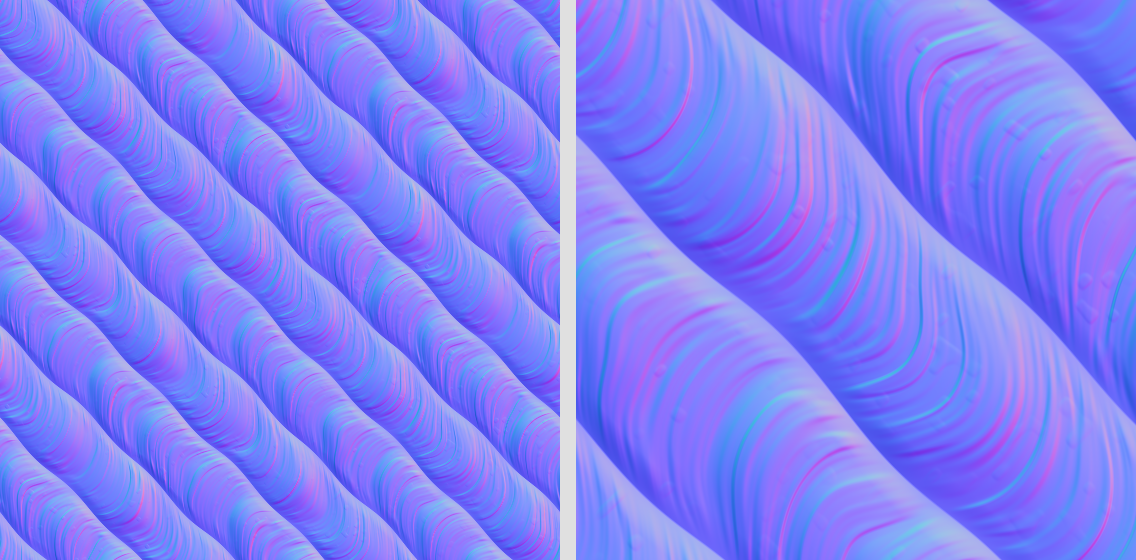
Left: the whole. Right: its middle third, enlarged.
A Shadertoy shader for this texture map:

```glsl
const float TAU = 6.2831853;

float hash(vec2 p) {
    return fract(sin(dot(p, vec2(127.1, 311.7))) * 43758.5453);
}

// Value noise that wraps along x after a whole number of cells
float wrapNoise(vec2 p, float period) {
    vec2 cell = floor(p), f = fract(p);
    f = f * f * f * (f * (f * 6.0 - 15.0) + 10.0);
    float x0 = mod(cell.x, period), x1 = mod(cell.x + 1.0, period);
    return mix(mix(hash(vec2(x0, cell.y)), hash(vec2(x1, cell.y)), f.x),
               mix(hash(vec2(x0, cell.y + 1.0)), hash(vec2(x1, cell.y + 1.0)), f.x), f.y);
}

float ropeHeight(vec2 uv) {
    // Six diagonal ropes, four pattern lengths along each
    float across = 6.0 * (uv.x + uv.y);
    float along = 2.0 * (uv.x - uv.y);

    // Gently wavy borders
    across += 0.028 * sin(TAU * (2.0 * along + across / 2.0))
            + 0.012 * sin(TAU * (along + across / 3.0));
    float rope = mod(floor(across + 0.5), 6.0);
    float q = 2.0 * fract(across + 0.5) - 1.0;
    bool even = mod(rope, 2.0) < 0.5;
    float facing = even ? 1.0 : -1.0;
    float round2 = 1.0 - q * q;
    float lane = rope * 17.0 + 5.0;

    // Steep rings, bent in opposite directions on alternate ropes
    float ring = along + 0.06 * q + facing * 0.1 * q * q;
    ring += 0.03 * (wrapNoise(vec2(along * 7.0, q * 1.2 + lane), 7.0) - 0.5);

    // Rounded body and lopsided swellings
    float h = 0.0098 * round2 * (1.0 + 0.03 * q);
    float phase = TAU * (even ? 2.0 * ring - 0.25 : 3.0 * ring - 0.12);
    float swell = sin(phase) - facing * 0.35 * sin(2.0 * phase);
    h += round2 * ((even ? 0.0034 : 0.0027) * swell
       + 0.0045 * wrapNoise(vec2(ring * 7.0, q * 0.5 + lane), 7.0));

    // Long thin steps over finer wrinkles, stronger in some bands
    float band = wrapNoise(vec2(ring * 6.0, q + lane + 3.0), 6.0);
    float steps = smoothstep(0.36, 0.64, wrapNoise(vec2(ring * 32.0, q * 0.7 + lane), 32.0));
    float wrinkle = 0.0013 * steps
                  + 0.0011 * wrapNoise(vec2(ring * 47.0, q * 0.8 + lane + 7.0), 47.0)
                  + 0.0009 * wrapNoise(vec2(ring * 78.0, q * 0.9 + lane), 78.0);
    float edgeFade = smoothstep(0.0, 0.5, round2);
    h += edgeFade * wrinkle * (0.45 + 1.0 * band);

    // Faint small flecks
    float fleck = wrapNoise(vec2(along * 40.0, q * 5.0 + lane * 3.0), 40.0);
    h += edgeFade * 0.0005 * smoothstep(0.76, 1.0, fleck) * band;
    return h;
}

void mainImage(out vec4 fragColor, in vec2 fragCoord) {
    vec2 uv = fragCoord / iResolution.xy;

    // Surface normal from central differences
    vec2 e = vec2(0.0009, 0.0);
    vec2 slope = vec2(ropeHeight(uv + e.xy) - ropeHeight(uv - e.xy),
                      ropeHeight(uv + e.yx) - ropeHeight(uv - e.yx)) / (2.0 * e.x);
    vec3 normal = normalize(vec3(-slope, 1.0));
    fragColor = vec4(normal * 0.5 + 0.5, 1.0);
}
```
